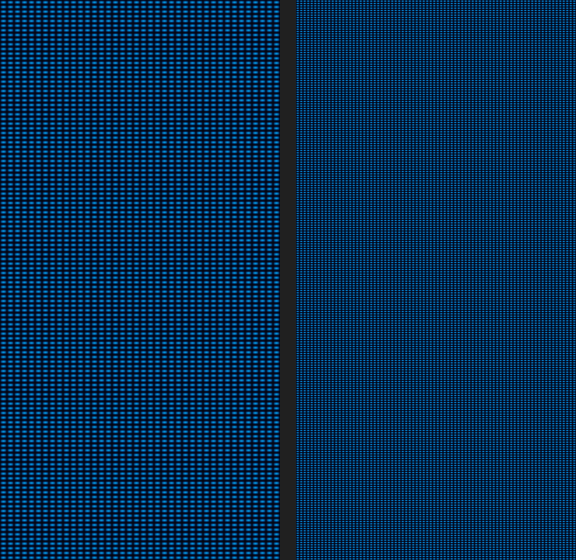
Left: one tile. Right: repeated 2 by 2.
This pattern is drawn by a WebGL 1 fragment shader. Its source:

```glsl
precision highp float;
// Grid of softly glowing blue LED bars on a near-black panel, 40 across and 120 down.
uniform vec2 u_resolution;

const float PI = 3.14159265;

// Brightness of one lamp: a wide arch across, a narrower one down, dark at the cell rim.
float lampGlow(vec2 cell) {
  vec2 arch = sin(PI * cell);
  return arch.x * mix(0.07, 1.0, arch.y * arch.y);
}

// Navy at low light, turning to azure as the green rises later than the blue.
vec3 lampColor(float glow) {
  vec3 panel = vec3(0.01, 0.02, 0.045);
  return panel + vec3(0.0, 0.57 * pow(glow, 1.35), 0.82 * glow);
}

void main() {
  vec2 uv = gl_FragCoord.xy / u_resolution;
  vec2 cell = fract(uv * vec2(40.0, 120.0));
  gl_FragColor = vec4(lampColor(lampGlow(cell)), 1.0);
}
```
